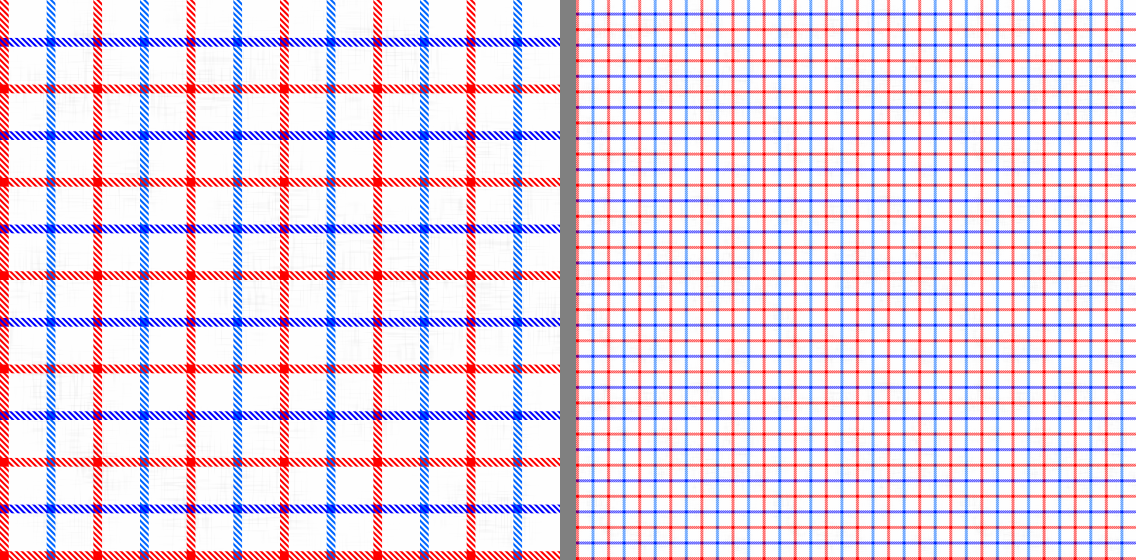
Left, the tile; right, the same tile 3 across and 3 down.
Give the GLSL for this pattern, as a Shadertoy shader.

```glsl
// Woven windowpane check: thin red and blue bands cross on white cloth.
// Warp (vertical) and weft (horizontal) colours alternate along a diagonal
// twill; wrapped streak noise adds faint threads to the cloth.

#define REPEATS 6.0               // checks across and down
#define BAND_WIDTH 0.09375        // band width, in repeats
#define TWILL_COUNT 16.0          // diagonal ribs per repeat
#define THREADS 384.0             // fine threads across the canvas
#define STREAKS 30.0              // streak lengths along one thread
#define STREAK_DEPTH 0.035        // darkening by the streaks
#define CLOTH vec3(0.997)
#define RED vec3(1.0, 0.0, 0.0)
#define WARP_BLUE vec3(0.0, 0.4, 1.0)
#define WEFT_BLUE vec3(0.0, 0.0, 1.0)

float hash(vec2 p) {
    return fract(sin(dot(p, vec2(127.1, 311.7))) * 43758.5453);
}

// Value noise that wraps after a whole number of cells
float wrappedNoise(vec2 uv, vec2 cells) {
    vec2 p = uv * cells;
    vec2 i = floor(p);
    vec2 f = fract(p);
    f = f * f * (3.0 - 2.0 * f);
    vec2 a = mod(i, cells);
    vec2 b = mod(i + 1.0, cells);
    return mix(mix(hash(a), hash(vec2(b.x, a.y)), f.x),
               mix(hash(vec2(a.x, b.y)), hash(b), f.x), f.y);
}

// Coverage of a repeating band that begins at start; pixel is one pixel wide
float band(float x, float start, float pixel) {
    float middle = start + 0.5 * BAND_WIDTH;
    float d = 0.5 * BAND_WIDTH - abs(fract(x - middle + 0.5) - 0.5);
    return clamp(0.5 + d / pixel, 0.0, 1.0);
}

// Thread colour: a red band, then a blue one half a repeat later
vec3 threadColour(float x, vec3 blue, float pixel) {
    vec3 colour = mix(CLOTH, RED, band(x, 0.0, pixel));
    return mix(colour, blue, band(x, 0.5, pixel));
}

// Share of weft on top: ribs falling to the right, half of each period
float twill(vec2 p, vec2 pixel) {
    float t = (p.x + p.y) * TWILL_COUNT;
    float d = 0.25 - abs(fract(t + 0.25) - 0.5);
    return clamp(0.5 + d / (TWILL_COUNT * length(pixel)), 0.0, 1.0);
}

// Faint thread streaks both ways, gathered in soft patches
float streaks(vec2 uv) {
    float across = wrappedNoise(uv, vec2(STREAKS, THREADS));
    float along = wrappedNoise(uv.yx, vec2(STREAKS, THREADS));
    float patches = wrappedNoise(uv, vec2(12.0));
    float lines = smoothstep(0.5, 1.0, across) + smoothstep(0.5, 1.0, along);
    return lines * smoothstep(0.2, 0.9, patches);
}

void mainImage(out vec4 fragColor, in vec2 fragCoord) {
    vec2 uv = fragCoord / iResolution.xy;
    vec2 p = uv * REPEATS;
    vec2 pixel = REPEATS / iResolution.xy;

    // Weave the two thread sets together
    vec3 warp = threadColour(p.x, WARP_BLUE, pixel.x);
    vec3 weft = threadColour(p.y, WEFT_BLUE, pixel.y);
    vec3 colour = mix(warp, weft, twill(p, pixel));

    // Slight thread variation
    colour *= 1.0 - STREAK_DEPTH * streaks(uv);
    fragColor = vec4(colour, 1.0);
}
```
